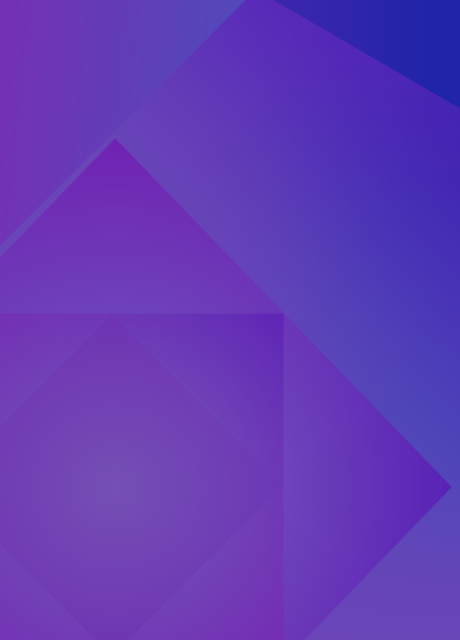
Write a Shadertoy shader that draws this background.

```glsl
// Signed distance to a diamond with the given half diagonals
float diamond(vec2 p, vec2 halfSize) {
    float k = dot(abs(p) / halfSize, vec2(1.0)) - 1.0;
    return k * halfSize.x * halfSize.y / length(halfSize);
}

// Signed distance to an axis-aligned box
float box(vec2 p, vec2 halfSize) {
    vec2 q = abs(p) - halfSize;
    return length(max(q, 0.0)) + min(max(q.x, q.y), 0.0);
}

// Signed distance to a line, positive on the side of its normal
float halfPlane(vec2 p, vec2 anchor, vec2 normal) {
    return dot(p - anchor, normalize(normal));
}

// Smooth inside mask, one pixel wide
float coverage(float dist, float pixel) {
    return 1.0 - smoothstep(-0.7 * pixel, 0.7 * pixel, dist);
}

// Radial shade whose rim cools along one direction
vec3 facet(vec2 p, vec2 range, vec2 coolDir, vec3 core, vec3 warmRim, vec3 coolRim) {
    float radius = length(p);
    float facing = max(dot(p / max(radius, 1e-4), normalize(coolDir)), 0.0);
    vec3 rim = mix(warmRim, coolRim, facing * facing);
    return mix(core, rim, clamp((radius - range.x) / (range.y - range.x), 0.0, 1.0));
}

// Violet to blue wash in the upper left
vec3 cornerWash(vec2 p) {
    float t = clamp(p.x / 0.4 + 0.25 * (1.0 - p.y), 0.0, 1.0);
    return mix(vec3(0.46, 0.19, 0.71), vec3(0.31, 0.29, 0.73), t);
}

// Broad plane that deepens along the diagonal
vec3 broadPlane(vec2 p, vec2 center) {
    vec2 d = p - center;
    float coolNear = smoothstep(0.3, 0.72, p.x) * smoothstep(0.0, 0.35, p.y);
    float coolFar = smoothstep(-0.5, 0.1, d.x - d.y);
    vec3 near = mix(vec3(0.41, 0.27, 0.72), vec3(0.31, 0.28, 0.73), coolNear);
    vec3 far = mix(vec3(0.34, 0.15, 0.72), vec3(0.26, 0.14, 0.70), coolFar);
    return mix(near, far, smoothstep(0.45, 1.15, d.x + d.y));
}

void mainImage(out vec4 fragColor, in vec2 fragCoord) {
    float pixel = 1.0 / iResolution.y;
    vec2 p = fragCoord * pixel;
    vec2 center = vec2(0.18, 0.239);
    vec2 d = p - center;

    // Background planes
    float washEdge = halfPlane(p, vec2(0.384, 1.0), vec2(-1.0, 1.0));
    vec3 color = mix(broadPlane(p, center), cornerWash(p), coverage(-washEdge, pixel));
    float navyEdge = halfPlane(p, vec2(0.427, 1.0), vec2(0.502, 0.865));
    vec3 navy = mix(vec3(0.23, 0.15, 0.68), vec3(0.12, 0.14, 0.66),
                    smoothstep(0.42, 0.72, p.x));
    color = mix(color, navy, coverage(-navyEdge, pixel));

    // Large diamond
    vec3 large = facet(d, vec2(0.27, 0.55), vec2(1.0, 0.0), vec3(0.43, 0.26, 0.73),
                       vec3(0.44, 0.13, 0.70), vec3(0.34, 0.12, 0.71));
    color = mix(color, large, coverage(diamond(d, vec2(0.526, 0.545)), pixel));

    // Square
    vec3 square = facet(d, vec2(0.17, 0.38), vec2(1.0), vec3(0.44, 0.27, 0.72),
                        vec3(0.46, 0.16, 0.70), vec3(0.37, 0.14, 0.71));
    color = mix(color, square, coverage(box(d, vec2(0.263, 0.271)), pixel));

    // Small diamond with a pale core
    vec3 small = facet(d, vec2(0.0, 0.273), vec2(1.0, 0.0), vec3(0.46, 0.31, 0.71),
                       vec3(0.43, 0.20, 0.70), vec3(0.42, 0.21, 0.71));
    float smallEdge = diamond(d + vec2(0.005, -0.002), vec2(0.266, 0.267));
    color = mix(color, small, coverage(smallEdge, pixel));

    fragColor = vec4(color, 1.0);
}
```
